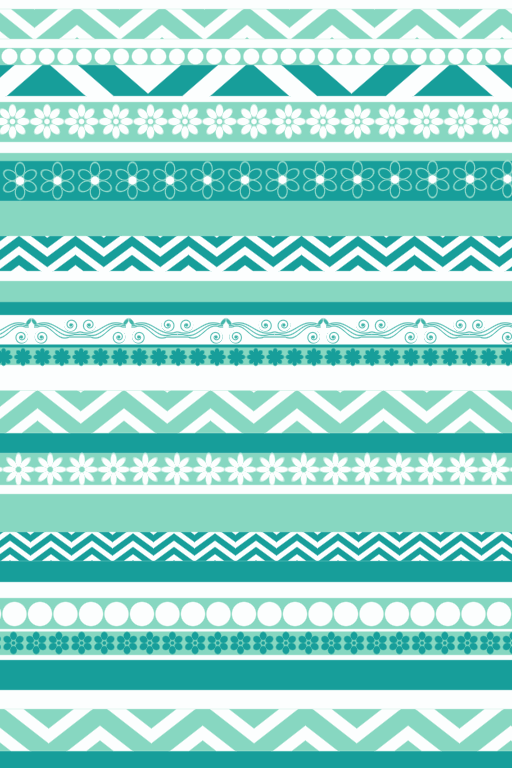
This pattern is drawn by a Shadertoy shader. Its source:

```glsl
// Stacked ribbon borders in white, mint and teal: chevrons, beads, flowers and scrolls.
// Each ribbon is a horizontal strip; its motif is a distance function repeated along x.
// The canvas is measured as 512 by 768 units, with y running down from the top.

#define CANVAS vec2(512.0, 768.0)
#define WHITE vec3(0.99, 0.995, 0.995)
#define MINT vec3(0.53, 0.845, 0.755)
#define TEAL vec3(0.09, 0.62, 0.605)
#define FINE_LINE 0.45
#define SOFTNESS 1.3
#define TAU 6.2831853

// Paint ink where the signed distance is negative, with a soft edge
void paint(inout vec3 col, vec3 ink, float d) {
    float px = SOFTNESS * CANVAS.y / iResolution.y;
    col = mix(col, ink, clamp(0.5 - d / px, 0.0, 1.0));
}

float strip(float y, float top, float bottom) {
    return max(top - y, y - bottom);
}

// Signed offset from the nearest repeat centre
float repeatX(float x, float period, float centre) {
    return mod(x - centre + 0.5 * period, period) - 0.5 * period;
}

vec2 cell(vec2 p, float period, vec2 centre) {
    return vec2(repeatX(p.x, period, centre.x), p.y - centre.y);
}

// Ring of n elliptical petals, the first pointing up
float petals(vec2 q, float n, float reach, vec2 radii) {
    float sector = TAU / n;
    float a = mod(atan(q.x, -q.y) + 0.5 * sector, sector) - 0.5 * sector;
    vec2 e = length(q) * vec2(cos(a), sin(a)) - vec2(reach, 0.0);
    return (length(e / radii) - 1.0) * min(radii.x, radii.y);
}

// Stacked zigzag lines; y is measured from the centre line at a peak
float zigzag(float x, float y, float period, float peak, float rise, float gap, float share) {
    float fall = rise * abs(repeatX(x, period, peak)) * 2.0 / period;
    float d = abs(fract((y - fall) / gap + 0.5) - 0.5) - 0.5 * share;
    return d * gap / length(vec2(1.0, 2.0 * rise / period));
}

float spiral(vec2 q, float radius, float gap) {
    float r = length(q);
    float turn = fract(r / gap - atan(q.y, q.x) / TAU) - 0.5;
    float line = max(abs(turn) * gap - FINE_LINE, r - radius);
    return min(line, r - 1.6);
}

// Mirrored scrollwork with a small winged bud in the middle
float scroll(vec2 q) {
    vec2 m = vec2(abs(q.x), q.y);
    float d = min(spiral(m - vec2(10.0, 7.0), 6.5, 3.6), spiral(m - vec2(39.5, -5.0), 6.5, 3.8));
    for (float k = 0.0; k < 3.0; k++) {
        float t = clamp((m.x - 6.0) / (32.0 + 5.0 * k), 0.0, 1.0);
        float sweep = mix(-3.0 - 1.5 * k, 7.0 - 2.5 * k, t * t * (3.0 - 2.0 * t))
                    - 2.0 * sin(TAU * t);
        float line = abs(m.y - sweep) * 0.85 - FINE_LINE;
        d = min(d, max(line, strip(m.x, 3.0, 48.5)));
    }
    vec2 wing = mat2(0.8, 0.6, -0.6, 0.8) * (m - vec2(2.8, -8.0));
    return min(d, (length(wing / vec2(1.7, 4.0)) - 1.0) * 1.7);
}

void chevronRibbon(inout vec3 col, vec2 p, vec2 span, float period, float peak, vec3 shape) {
    float band = strip(p.y, span.x, span.y);
    paint(col, MINT, band);
    float line = zigzag(p.x, p.y - span.x - shape.x, period, peak, shape.y, shape.z, 0.4);
    paint(col, WHITE, max(line, band));
}

void tealZigzag(inout vec3 col, vec2 p, vec2 span, float period, float peak, vec2 shape) {
    float line = zigzag(p.x, p.y - span.x - 5.0, period, peak, shape.x, shape.y, 0.54);
    paint(col, TEAL, max(line, strip(p.y, span.x, span.y)));
}

void mainImage(out vec4 fragColor, in vec2 fragCoord) {
    vec2 p = fragCoord / iResolution.xy * CANVAS;
    p.y = CANVAS.y - p.y;
    vec3 col = WHITE;

    // Plain ribbons and motif grounds
    float mint = min(strip(p.y, 48.0, 65.0), strip(p.y, 102.0, 142.0));
    mint = min(mint, min(strip(p.y, 153.0, 161.5), strip(p.y, 201.0, 236.0)));
    mint = min(mint, min(strip(p.y, 281.0, 302.5), strip(p.y, 347.0, 365.0)));
    mint = min(mint, min(strip(p.y, 453.0, 485.0), strip(p.y, 494.0, 532.0)));
    mint = min(mint, min(strip(p.y, 598.0, 629.0), strip(p.y, 631.5, 655.0)));
    paint(col, MINT, mint);
    float teal = min(strip(p.y, 161.0, 201.0), strip(p.y, 302.0, 315.0));
    teal = min(teal, min(strip(p.y, 344.5, 347.5), strip(p.y, 433.0, 453.0)));
    teal = min(teal, min(strip(p.y, 561.0, 582.0), strip(p.y, 660.0, 690.0)));
    paint(col, TEAL, min(teal, 751.0 - p.y));

    // Chevrons and zigzags
    chevronRibbon(col, p, vec2(9.0, 39.0), 85.0, 77.0, vec3(22.0, 34.0, 31.0));
    chevronRibbon(col, p, vec2(390.5, 433.0), 86.5, 297.0, vec3(24.0, 34.0, 31.0));
    chevronRibbon(col, p, vec2(709.0, 751.0), 102.7, 100.0, vec3(24.0, 40.0, 37.0));
    tealZigzag(col, p, vec2(236.0, 271.0), 56.5, 245.0, vec2(21.0, 19.0));
    tealZigzag(col, p, vec2(532.0, 561.0), 41.0, 256.0, vec2(15.0, 13.5));

    // Wide cropped V shapes with triangles between
    float slant = abs(repeatX(p.x, 203.5, 148.0)) + 1.15 * (p.y - 65.0);
    float blocks = min(strip(slant, 33.0, 70.0), 98.0 - slant) * 0.66;
    paint(col, TEAL, max(blocks, strip(p.y, 65.0, 96.0)));

    // Beads
    paint(col, WHITE, length(cell(p, 18.6, vec2(9.5, 56.5))) - 7.9);
    paint(col, WHITE, length(cell(p, 25.5, vec2(14.5, 614.0))) - 12.1);

    // Flowers, from top to bottom
    vec2 q = cell(p, 34.5, vec2(12.5, 121.5));
    paint(col, WHITE, min(petals(q, 8.0, 10.8, vec2(6.3, 3.7)), length(q) - 2.8));
    q = cell(p, 37.5, vec2(20.0, 181.0 - 0.004 * p.x));
    paint(col, mix(MINT, WHITE, 0.3), abs(petals(q, 6.0, 11.2, vec2(7.0, 4.7))) - FINE_LINE);
    paint(col, WHITE, length(q) - 4.2);
    q = cell(p, 19.4, vec2(217.0, 357.0));
    paint(col, TEAL, min(petals(q, 8.0, 5.6, vec2(3.2, 2.3)), length(q) - 5.5));
    q = cell(p, 31.7, vec2(18.5, 469.5));
    paint(col, WHITE, petals(q, 8.0, 9.0, vec2(7.2, 3.0)));
    paint(col, MINT, length(q) - 2.7);
    q = cell(p, 22.7, vec2(13.5, 643.0));
    paint(col, TEAL, min(petals(q, 6.0, 7.0, vec2(4.1, 3.4)), length(q) - 1.8));

    // Scrollwork
    paint(col, mix(TEAL, MINT, 0.4), scroll(cell(p, 97.3, vec2(226.0, 330.0))));

    fragColor = vec4(col, 1.0);
}
```
